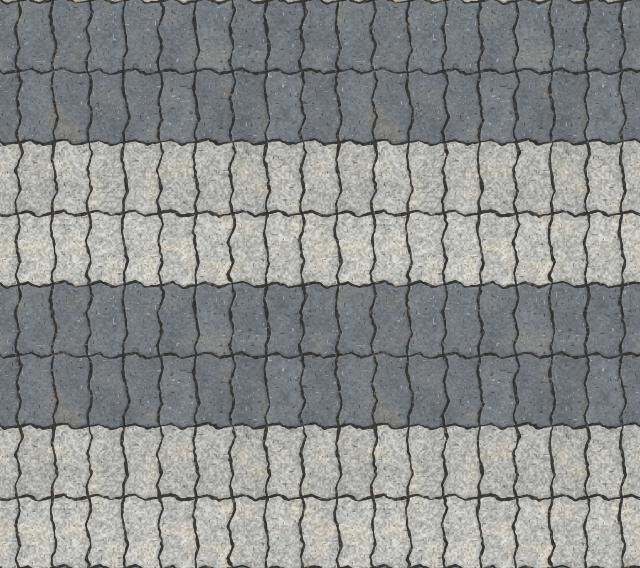
Write a Shadertoy shader that draws this texture.

```glsl
// Interlocking concrete pavers, 18 across and 8 down, in paired rows of pale
// and slate grey. Piecewise-linear zigzags bend the joints of a plain grid;
// wrapping value noise adds grain, pits, stains and ragged joint edges.

float hash(vec2 p) {
    vec3 q = fract(p.xyx * 0.1031);
    q += dot(q, q.yzx + 33.33);
    return fract((q.x + q.y) * q.z);
}

// Value noise that wraps at every whole unit of uv
float noise(vec2 uv, vec2 cells) {
    vec2 p = uv * cells, i = floor(p), f = fract(p);
    f = f * f * (3.0 - 2.0 * f);
    vec2 a = mod(i, cells), b = mod(i + 1.0, cells);
    return mix(mix(hash(a), hash(vec2(b.x, a.y)), f.x),
               mix(hash(vec2(a.x, b.y)), hash(b), f.x), f.y);
}

float ramp(float a, float b, float t) {
    return clamp((t - a) / (b - a), 0.0, 1.0);
}

// Sideways bend of an upright joint; t runs from the top of a row to its bottom
float sideBend(float t, float parity) {
    float waist = 0.08 * ramp(0.0, 0.17, t) - 0.15 * ramp(0.17, 0.38, t)
                + 0.12 * ramp(0.38, 0.68, t) - 0.12 * ramp(0.68, 0.84, t)
                + 0.07 * ramp(0.84, 1.0, t);
    float slant = -0.07 * ramp(0.0, 0.2, t) + 0.15 * ramp(0.25, 0.7, t)
                - 0.12 * ramp(0.7, 0.86, t) + 0.04 * ramp(0.86, 1.0, t);
    return mix(waist, slant, parity);
}

// Vertical bend of a level joint across one paver
float endBend(float t) {
    return 0.035 * ramp(0.0, 0.3, t) - 0.07 * ramp(0.3, 0.62, t)
         + 0.035 * ramp(0.62, 1.0, t);
}

void mainImage(out vec4 fragColor, in vec2 fragCoord) {
    vec2 uv = fragCoord / iResolution.xy;
    vec2 tile = uv * 2.0;                       // wear repeats in each quarter
    float pixel = 18.0 / iResolution.x;         // in paver widths

    // Paver grid with slightly uneven laying and chipped edges
    vec2 p = uv * vec2(18.0, 8.0) - vec2(0.52, 0.0);
    p.x += 0.10 * (noise(tile, vec2(9.0, 8.0)) - 0.5);
    p.y += 0.04 * (noise(tile + 0.37, vec2(9.0, 4.0)) - 0.5);
    p += vec2(0.05, 0.025) * (noise(tile, vec2(80.0, 71.0)) - 0.5);

    // Signed distances to the nearest joints, in paver widths
    float y = p.y - endBend(fract(p.x));
    float k = floor(p.x + 0.5);
    float side = p.x - k - sideBend(1.0 - fract(y), mod(k, 2.0));
    float level = 2.0 * (y - floor(y + 0.5));
    float d = min(abs(side), abs(level));
    float row = mod(floor(y), 8.0);
    float column = mod(k - step(side, 0.0), 9.0);
    float slate = step(2.0, mod(row, 4.0));

    // Stone surface: fine grain, clumps, broad stains and one tone per paver
    float grain = noise(tile, vec2(190.0, 169.0)) - 0.5;
    float clump = noise(tile + 0.21, vec2(95.0, 84.0)) - 0.5;
    float stain = noise(tile, vec2(17.0, 15.0)) - 0.5;
    float tone = hash(vec2(column, mod(row, 4.0)) + 7.0) - 0.5;
    vec3 pale = vec3(0.735, 0.738, 0.718) + 0.21 * grain + 0.11 * clump;
    pale -= 0.035 * step(0.5, mod(row, 2.0));
    vec3 dark = vec3(0.452, 0.475, 0.492) + 0.08 * grain + 0.05 * clump;
    vec3 color = mix(pale, dark, slate) + 0.06 * stain + 0.035 * tone;
    color += vec3(0.025, 0.005, -0.02) * smoothstep(0.15, 0.45, stain);

    // Pits, and bright flecks of aggregate in the slate
    float speck = noise(tile + 0.53, vec2(130.0, 115.0));
    color *= 1.0 - 0.28 * smoothstep(0.84, 0.97, speck);
    color += 0.16 * slate * smoothstep(0.12, 0.02, speck);

    // Worn rims: lit beside one face of each joint, shaded beside the other
    color *= 1.0 - 0.12 * smoothstep(0.13, 0.03, d);
    float lit = smoothstep(0.03, 0.05, side) * smoothstep(0.11, 0.06, side)
              + smoothstep(-0.03, -0.05, level) * smoothstep(-0.11, -0.06, level);
    color += 0.055 * lit;

    // Sandy joints of varying width, with grit and rusty crumbs
    float grit = noise(tile + 0.71, vec2(150.0, 133.0));
    float width = 0.018 + 0.032 * noise(tile + 0.13, vec2(36.0, 32.0));
    vec3 sand = vec3(0.17, 0.17, 0.165) + 0.13 * grit * grit;
    sand += vec3(0.16, 0.09, 0.05) * smoothstep(0.8, 0.95, grit);
    float soft = max(pixel * 0.6, 0.012);
    float joint = 1.0 - smoothstep(width - soft, width + soft, d);
    color = mix(color, sand, 0.95 * joint);

    fragColor = vec4(clamp(color, 0.0, 1.0), 1.0);
}
```
